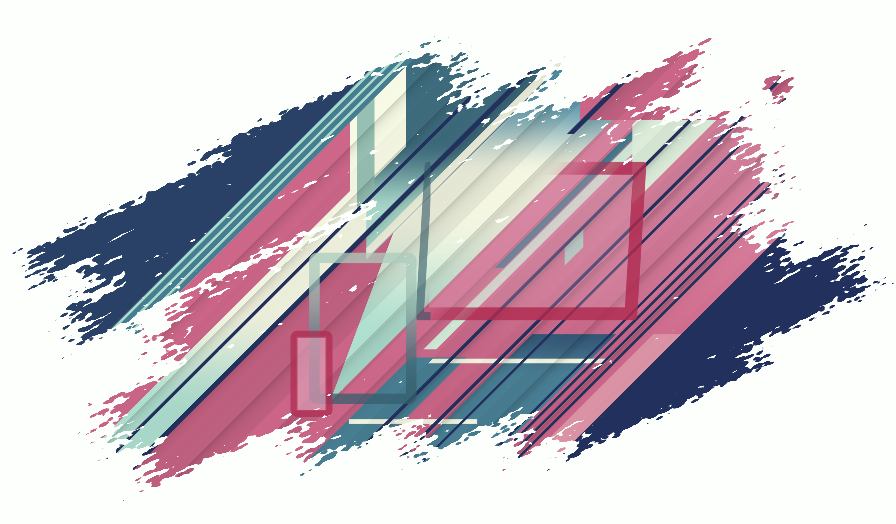
Write a WebGL 1 fragment shader that draws this background.

```glsl
precision highp float;
// Diagonal retro stripes in pink, cream, teal and navy with faint device frames,
// revealed through ragged brush strokes on white. Stripes are bands of a 45 degree
// coordinate; the brush is a union of strokes frayed by stretched cellular noise.

uniform vec2 u_resolution;

#define CANVAS vec2(768.0, 450.0)
#define PAPER vec3(0.99, 1.0, 0.99)
#define PINK vec3(0.78, 0.39, 0.52)
#define ROSE vec3(0.87, 0.62, 0.71)
#define NAVY vec3(0.13, 0.19, 0.36)
#define TEAL vec3(0.28, 0.49, 0.57)
#define MINT vec3(0.67, 0.86, 0.80)
#define CREAM vec3(0.94, 0.95, 0.87)
#define CRIMSON vec3(0.69, 0.17, 0.32)
#define BRUSH_DIR vec2(0.904, 0.427)
#define FRAY 19.0

float soft; // half a pixel in canvas units

vec2 hash2(vec2 p) {
  p = vec2(dot(p, vec2(127.1, 311.7)), dot(p, vec2(269.5, 183.3)));
  return fract(sin(p) * 43758.5);
}

// Distance to the nearest scattered cell point
float cellular(vec2 p) {
  vec2 cell = floor(p), f = fract(p);
  float nearest = 2.0;
  for (int j = -1; j <= 1; j++) {
    for (int i = -1; i <= 1; i++) {
      vec2 o = vec2(float(i), float(j));
      nearest = min(nearest, length(o + hash2(cell + o) - f));
    }
  }
  return nearest;
}

float above(float x, float edge) { return smoothstep(edge - soft, edge + soft, x); }
float band(float x, float a, float b) { return above(x, a) - above(x, b); }

float roundBox(vec2 p, vec2 halfSize, float r) {
  vec2 d = abs(p) - halfSize + r;
  return length(max(d, 0.0)) + min(max(d.x, d.y), 0.0) - r;
}

// Inner depth of one stroke: x range along the brush, y range across it
float stroke(vec2 q, float x0, float x1, float y0, float y1) {
  return min(min(q.x - x0, x1 - q.x) * 0.22, min(q.y - y0, y1 - q.y) + 6.0);
}

float brushMask(vec2 p) {
  vec2 q = vec2(dot(p, BRUSH_DIR), dot(p, vec2(-BRUSH_DIR.y, BRUSH_DIR.x)));
  float d = stroke(q, -150.0, 55.0, 156.0, 168.0);
  d = max(d, stroke(q, -315.0, 75.0, 140.0, 156.0));
  d = max(d, stroke(q, -280.0, 70.0, 114.0, 140.0));
  d = max(d, stroke(q, -265.0, 145.0, 96.0, 108.0));
  d = max(d, stroke(q, -305.0, 140.0, 76.0, 96.0));
  d = max(d, stroke(q, -250.0, 275.0, 48.0, 70.0));
  d = max(d, stroke(q, -245.0, 245.0, 15.0, 48.0));
  d = max(d, stroke(q, -318.0, 270.0, -22.0, 10.0));
  d = max(d, stroke(q, -305.0, 275.0, -60.0, -22.0));
  d = max(d, stroke(q, -175.0, 245.0, -102.0, -60.0));
  d = max(d, stroke(q, -85.0, 262.0, -136.0, -102.0));
  d = max(d, stroke(q, -10.0, 308.0, -170.0, -136.0));
  d = max(d, stroke(q, 30.0, 200.0, -189.0, -170.0));
  d = max(d, 5.0 - 0.5 * length(q - vec2(320.0, 18.0)));
  // Dry patches where the paper shows through
  float dryLeft = exp(-pow((q.y - 68.0) / 15.0, 2.0)) * band(q.x, -260.0, -35.0);
  float dryRight = exp(-pow((q.y - 45.0) / 20.0, 2.0)) * smoothstep(90.0, 200.0, q.x);
  float dryTop = exp(-pow((q.y - 92.0) / 9.0, 2.0)) * smoothstep(30.0, 90.0, q.x);
  d = min(d, 9.0) - 7.0 * max(dryLeft, max(dryRight, dryTop));
  float grain = 0.55 * cellular(q / vec2(28.0, 5.0)) + 0.45 * cellular(q / vec2(9.0, 4.0));
  return smoothstep(-soft, soft, d - FRAY * (grain - 0.43));
}

vec3 stripes(vec2 p) {
  float s = p.x - p.y;
  float right = above(p.x, -70.0), low = above(-p.y, 62.0);
  vec3 c = mix(PINK, ROSE, 0.45 * smoothstep(-130.0, 90.0, p.y) * above(s, 0.0));
  // Left: pale ribbons, then the broad cream beam
  vec3 pale = mix(MINT, CREAM, smoothstep(-130.0, -40.0, p.y));
  c = mix(c, pale, band(s, -145.0, -95.0));
  c = mix(c, mix(MINT, TEAL * 0.85, smoothstep(40.0, 105.0, p.y)), right * band(s, -205.0, -72.0));
  c = mix(c, CREAM, band(p.x, -84.0, -36.0) * (1.0 - above(s, -135.0)));
  c = mix(c, MINT * 0.85, band(p.x, -78.0, -63.0) * (1.0 - above(s, -120.0)));
  vec3 beam = mix(MINT, CREAM, smoothstep(-70.0, 45.0, p.y));
  beam = mix(beam, TEAL * 1.15, smoothstep(75.0, 150.0, p.y));
  c = mix(c, beam, band(s, -72.0, 19.0) * above(p.x, -105.0) * above(p.x + 0.6 * s, -90.0));
  c = mix(c, CREAM, right * band(s, -82.0, -73.0));
  // Right: slim ribbons, cream corner and upper strokes
  c = mix(c, TEAL, band(s, 45.0, 53.0) * above(p.y, -5.0));
  c = mix(c, mix(MINT, CREAM, 0.5), band(s, 54.0, 65.0) * above(p.y, -75.0));
  c = mix(c, MINT, band(s, 88.0, 103.0) * band(p.x, 100.0, 116.0));
  c = mix(c, mix(MINT, CREAM, 0.7), band(s, 40.0, 108.0) * above(p.x, 158.0));
  c = mix(c, PINK, above(p.x, 113.0) * above(p.y, 122.0));
  // Lower teal panels with pale crossbars
  c = mix(c, mix(TEAL, NAVY, 0.5 * smoothstep(-100.0, -60.0, p.y)), low * band(s, 134.0, 206.0));
  c = mix(c, TEAL, above(-p.y, 82.0) * band(s, 50.0, 98.0));
  c = mix(c, CREAM, band(p.y, -139.0, -135.0) * band(p.x, -85.0, 25.0));
  c = mix(c, CREAM, band(p.y, -87.0, -83.0) * band(s, 70.0, 220.0));
  c = mix(c, mix(PINK, CREAM, 0.3), band(s, 238.0, 262.0) * low);
  // Per-stripe tone and soft shadow
  c *= 0.95 + 0.09 * hash2(vec2(floor(s / 23.0), 3.0)).x;
  c *= 1.0 - 0.16 * exp(-mod(s + 93.0, 45.0) / 7.0);
  // Navy flanks, hairline groups and dark seams
  c = mix(c, mix(NAVY, TEAL, 0.2), 1.0 - above(s, -232.0));
  c = mix(c, NAVY, above(s, 262.0));
  float hair = mod(s, 9.0);
  c = mix(c, mix(TEAL, MINT, band(hair, 3.0, 6.0)), band(s, -232.0, -204.0));
  c = mix(c, NAVY, band(hair, 2.0, 5.0) * band(s, 196.0, 232.0));
  float seams = band(s, -124.0, -120.0) + band(s, -97.0, -91.0) + band(s, 84.0, 88.0)
    + band(s, 126.0, 130.0) + band(s, 148.0, 151.0) + band(s, -8.0, -2.0) * above(p.y, 110.0);
  return mix(c, NAVY, min(seams, 1.0));
}

vec3 devices(vec3 c, vec2 p) {
  // Wide screen, tablet and phone outlines
  float screen = roundBox(p - vec2(70.0 + 0.06 * p.y, 18.0), vec2(95.0, 68.0), 3.0);
  c = mix(c, ROSE, 0.3 * band(screen, -200.0, -11.0) * above(p.x - p.y, 19.0));
  c = mix(c, CRIMSON, 0.82 * band(screen, -11.0, 0.0) * smoothstep(0.0, 70.0, p.x - p.y));
  c = mix(c, TEAL * 0.7, 0.6 * band(screen, -7.0, 0.0) * above(-p.x, 15.0));
  float tablet = roundBox(p + vec2(73.0, 57.0), vec2(46.0, 65.0), 7.0);
  vec3 rim = mix(TEAL * 0.75, mix(MINT, CREAM, 0.3) * 0.9, smoothstep(-110.0, 0.0, p.y));
  c = mix(c, rim, 0.75 * band(tablet, -9.0, 0.0));
  float phone = roundBox(p + vec2(117.0, 96.0), vec2(18.0, 37.0), 6.0);
  c = mix(c, ROSE, 0.7 * (1.0 - above(phone, -5.0)));
  return mix(c, CRIMSON, 0.75 * band(phone, -6.0, 0.0));
}

void main() {
  soft = 0.5 * CANVAS.x / u_resolution.x;
  vec2 p = (gl_FragCoord.xy / u_resolution - 0.5) * CANVAS;
  gl_FragColor = vec4(mix(PAPER, devices(stripes(p), p), brushMask(p)), 1.0);
}
```
